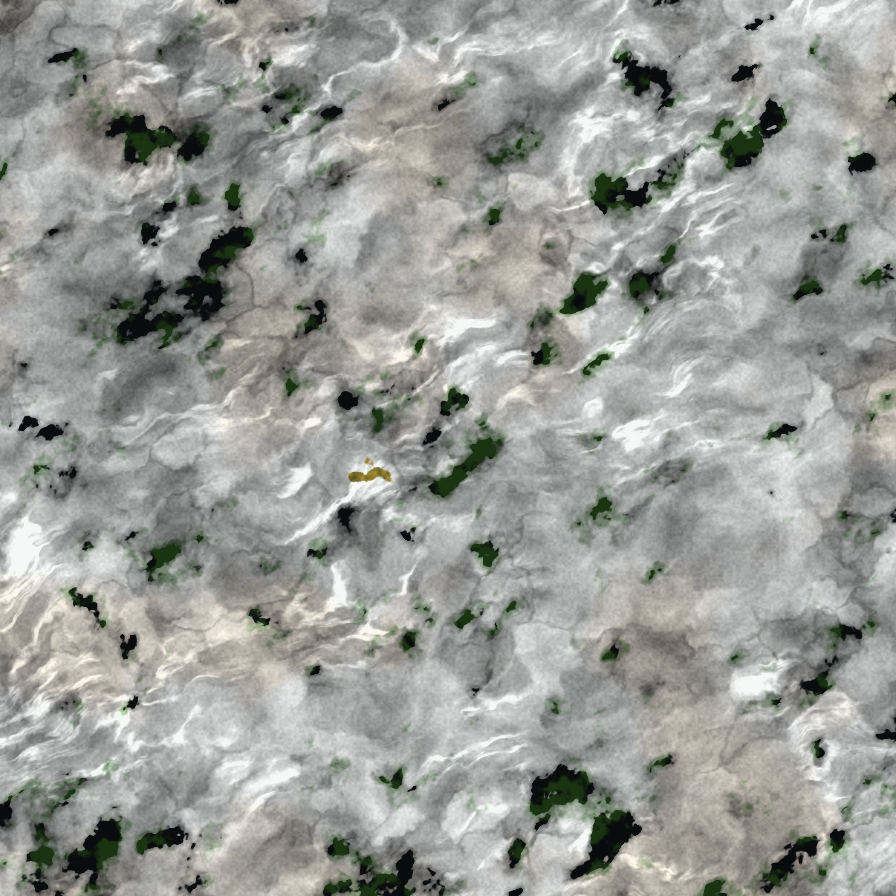
Give the GLSL for this texture, as a three.js fragment shader.

```glsl
// Pale grey granite: soft overlapping crystals under cloudy mottling, with
// frayed white flakes along a slanted grain, and clustered dark green-black
// pits. Built from value noise, fbm and a blended cell pattern.

#define CRYSTAL_SCALE 21.0
#define PIT_SCALE 25.0
#define PIT_LEVEL 0.735
#define FLAKE_STRENGTH 0.30
#define GRAIN_STRENGTH 0.13
#define GRAIN_ANGLE 0.45
#define BASE_TONE 0.645
#define BLACK vec3(0.035, 0.045, 0.050)
#define GREEN vec3(0.110, 0.220, 0.075)
#define OCHRE vec3(0.520, 0.430, 0.060)
#define OCHRE_SPOT vec2(0.415, 0.465)

varying vec2 vUv;

float hash(vec2 p) {
  vec3 q = fract(p.xyx * 0.1031);
  q += dot(q, q.yzx + 33.33);
  return fract((q.x + q.y) * q.z);
}

float noise(vec2 p) {
  vec2 i = floor(p), f = fract(p);
  f = f * f * (3.0 - 2.0 * f);
  float low = mix(hash(i), hash(i + vec2(1.0, 0.0)), f.x);
  float high = mix(hash(i + vec2(0.0, 1.0)), hash(i + vec2(1.0, 1.0)), f.x);
  return mix(low, high, f.y);
}

float fbm(vec2 p) {
  float sum = 0.0, weight = 0.5;
  for (int i = 0; i < 5; i++) {
    sum += weight * noise(p);
    p = mat2(1.62, 1.18, -1.18, 1.62) * p + 17.3;
    weight *= 0.5;
  }
  return sum / 0.96875;
}

vec2 rotate(vec2 p, float a) {
  float c = cos(a), s = sin(a);
  return vec2(c * p.x + s * p.y, c * p.y - s * p.x);
}

// x: blended tone of the nearest crystals, y: distance from the seam
vec2 crystals(vec2 p) {
  vec2 cell = floor(p);
  float tone = 0.0, total = 0.0, first = 9.0, second = 9.0;
  for (int y = -1; y <= 1; y++) {
    for (int x = -1; x <= 1; x++) {
      vec2 id = cell + vec2(float(x), float(y));
      vec2 seed = id + vec2(hash(id), hash(id + 71.7));
      float d = length(p - seed);
      float w = exp(-14.0 * d * d);
      tone += w * hash(id + 137.1);
      total += w;
      second = min(second, max(first, d));
      first = min(first, d);
    }
  }
  return vec2(tone / max(total, 1e-6), second - first);
}

// Frayed bright ridges stretched along the grain, gathered in patches
float flakes(vec2 p, vec2 slanted) {
  float ridge = 1.0 - abs(2.0 * fbm(slanted * vec2(13.0, 34.0) + 5.0) - 1.0);
  float patches = smoothstep(0.46, 0.66, fbm(p * 5.5 + 41.0));
  float fray = smoothstep(0.3, 0.75, fbm(slanted * vec2(50.0, 95.0) + 9.0));
  return smoothstep(0.76, 1.0, ridge) * patches * (0.35 + 0.95 * fray);
}

void main() {
  vec2 p = vUv;
  vec2 bend = vec2(fbm(p * 9.0 + 3.0), fbm(p * 9.0 + 53.0)) - 0.5;
  vec2 fine = vec2(fbm(p * 48.0 + 11.0), fbm(p * 48.0 + 83.0)) - 0.5;
  vec2 warped = p + 0.07 * bend + 0.028 * fine;
  vec2 slanted = rotate(p + 0.09 * bend, GRAIN_ANGLE);

  // Pale body: clouds, crystals and mottling
  vec2 crystal = crystals(rotate(warped, GRAIN_ANGLE) * vec2(0.85, 1.1) * CRYSTAL_SCALE);
  float mottle = fbm(slanted * vec2(26.0, 38.0) + 23.0) - 0.5;
  float tone = BASE_TONE + 0.34 * (fbm(p * 4.5 + 7.0) - 0.5);
  tone += 0.19 * (crystal.x - 0.5) + 0.46 * mottle;
  float seamMask = smoothstep(0.45, 0.68, fbm(p * 14.0 + 61.0));
  tone -= 0.13 * seamMask * (1.0 - smoothstep(0.0, 0.22, crystal.y));

  // Pits with ragged edges, each inside a shaded halo
  float cluster = fbm(p * 6.0 + 29.0) - 0.5;
  vec2 pitPoint = rotate(p + 0.03 * bend + 0.012 * fine, GRAIN_ANGLE + 0.25);
  float pitField = fbm(pitPoint * vec2(0.85, 1.2) * PIT_SCALE + 97.0);
  pitField += 0.42 * cluster + 0.07 * (noise(p * 190.0) - 0.5);
  float halo = smoothstep(PIT_LEVEL - 0.15, PIT_LEVEL, pitField);
  float pit = smoothstep(PIT_LEVEL - 0.018, PIT_LEVEL + 0.018, pitField);
  tone -= 0.20 * halo;

  // White flakes and fine grain
  tone += FLAKE_STRENGTH * flakes(p, slanted) * (1.0 - 0.6 * halo);
  float grain = 0.6 * noise(p * 310.0) + 0.4 * noise(p * 470.0 + 19.0) - 0.5;
  tone += GRAIN_STRENGTH * grain;
  tone = clamp(tone, 0.12, 0.97);

  // Faint warm stains on a cool neutral stone
  float warm = smoothstep(0.48, 0.70, fbm(p * 7.0 + 113.0));
  vec3 color = tone * mix(vec3(0.992, 1.002, 1.0), vec3(1.035, 1.0, 0.945), warm);

  // Mineral colour of the pits, greener at the rim
  float greenness = smoothstep(0.44, 0.60, fbm(p * 42.0 + 131.0));
  color = mix(color, color * vec3(0.82, 1.0, 0.78), halo * greenness * 0.8);
  color = mix(color, mix(BLACK, GREEN, greenness * 0.9), pit);

  // One rusty ochre fleck
  float fleck = length(p - OCHRE_SPOT + 0.05 * fine) + 0.016 * (noise(p * 130.0) - 0.5);
  float ochre = 1.0 - smoothstep(0.011, 0.017, fleck);
  color = mix(color, OCHRE * (0.6 + 0.7 * noise(p * 210.0)), 0.85 * ochre);

  gl_FragColor = vec4(color, 1.0);
}
```
